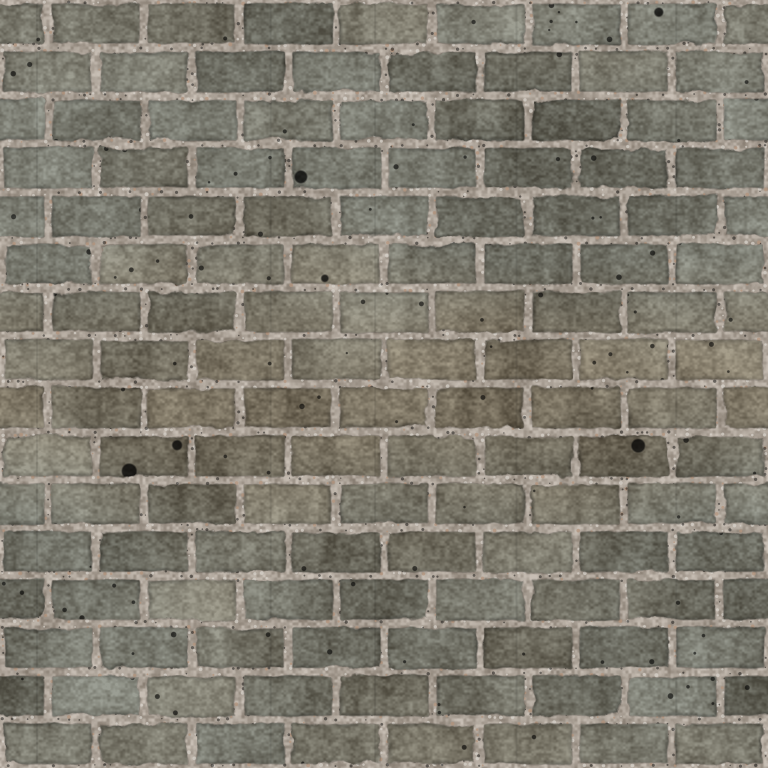
This texture is drawn by a WebGL 1 fragment shader. Its source:

```glsl
precision highp float;
// Weathered grey-olive brick wall in running bond with ragged, gritty mortar; tiles seamlessly.

uniform vec2 u_resolution;

#define BRICKS vec2(8.0, 16.0)   // bricks across and down
#define JOINT 0.0046             // half width of the mortar joints
#define RAGGED 0.0075            // wobble of the brick edges
#define GRAIN 0.95               // contrast of the fine brick grain
#define BRICK_DARK vec3(0.355, 0.332, 0.280)
#define BRICK_LIGHT vec3(0.580, 0.560, 0.500)
#define COOL_TINT vec3(0.955, 1.005, 1.045)
#define WARM_TINT vec3(1.020, 0.995, 0.965)
#define MORTAR_DARK vec3(0.530, 0.490, 0.445)
#define MORTAR_LIGHT vec3(0.780, 0.745, 0.705)

float hash(vec2 p) {
  vec3 q = fract(p.xyx * 0.1031);
  q += dot(q, q.yzx + 33.33);
  return fract((q.x + q.y) * q.z);
}

// Value noise that wraps after a whole number of cells
float noise(vec2 uv, vec2 cells, float seed) {
  vec2 p = uv * cells;
  vec2 i = floor(p);
  vec2 f = fract(p);
  f = f * f * (3.0 - 2.0 * f);
  vec2 a = mod(i, cells) + seed;
  vec2 b = mod(i + 1.0, cells) + seed;
  return mix(mix(hash(a), hash(vec2(b.x, a.y)), f.x),
             mix(hash(vec2(a.x, b.y)), hash(b), f.x), f.y);
}

float fbm(vec2 uv, vec2 cells, float seed) {
  float sum = 0.0;
  float weight = 0.533;
  for (int i = 0; i < 4; i++) {
    sum += weight * noise(uv, cells, seed);
    cells *= 2.0;
    seed += 19.0;
    weight *= 0.5;
  }
  return sum;
}

// One round speck in some cells: x = coverage, y = random value of the speck
vec2 specks(vec2 uv, float cells, float density, float seed) {
  vec2 p = uv * cells;
  vec2 id = mod(floor(p), cells) + seed;
  vec2 center = 0.35 + 0.3 * vec2(hash(id + 3.7), hash(id + 8.1));
  float radius = mix(0.12, 0.33, hash(id + 5.3));
  float soft = 0.06 + cells / u_resolution.y;
  float d = length(fract(p) - center) - radius;
  float present = step(hash(id), density);
  return vec2(present * (1.0 - smoothstep(-0.5 * soft, 0.5 * soft, d)), hash(id + 1.9));
}

float boxDistance(vec2 p, vec2 halfSize) {
  vec2 q = abs(p) - halfSize;
  return length(max(q, 0.0)) + min(max(q.x, q.y), 0.0);
}

// Faint vertical hairlines at irregular spacing
float hairlines(float x) {
  float column = mod(floor(x * 5.0), 5.0);
  float position = 0.2 + 0.6 * hash(vec2(column, 71.0));
  return 1.0 - smoothstep(0.0004, 0.0022, abs(fract(x * 5.0) - position) / 5.0);
}

void main() {
  vec2 uv = gl_FragCoord.xy / u_resolution;
  float pixel = 1.0 / u_resolution.y;

  // Running bond: odd courses shift by half a brick
  vec2 grid = uv * BRICKS;
  grid.x += 0.5 * mod(floor(grid.y), 2.0);
  vec2 id = mod(floor(grid), BRICKS);
  vec2 local = (fract(grid) - 0.5) / BRICKS;

  // Brick outline with uneven size, position and crumbling edges
  vec2 jitter = vec2(hash(id + 13.0), hash(id + 29.0)) - 0.5;
  vec2 halfSize = 0.5 / BRICKS - JOINT - 0.0012 * hash(id + 41.0);
  float crumble = smoothstep(0.35, 0.8, noise(uv, vec2(20.0, 24.0), 5.0));
  float d = boxDistance(local - 0.0018 * jitter, halfSize - 0.002) - 0.002;
  d += RAGGED * (0.55 + 1.1 * crumble) * (fbm(uv, vec2(56.0), 11.0) - 0.5);
  d += 0.0012 * crumble;
  float brickMask = 1.0 - smoothstep(-0.0006 - pixel * 0.5, 0.0006 + pixel * 0.5, d);

  // Brick face: broad stains, vertical streaks and woven grain
  float stain = fbm(uv, vec2(4.0, 5.0), 23.0) - 0.5;
  float streak = noise(uv, vec2(56.0, 6.0), 37.0) - 0.5;
  float weave = 0.6 * noise(uv, vec2(170.0, 230.0), 43.0)
              + 0.4 * noise(uv, vec2(310.0, 340.0), 59.0) - 0.5;
  float tone = 0.60 + 0.42 * (hash(id + 7.0) - 0.5) + 1.0 * stain
             + 0.42 * streak + GRAIN * weave;
  tone += 0.5 * (fbm(uv, vec2(28.0, 36.0), 67.0) - 0.5);
  vec3 brick = mix(BRICK_DARK, BRICK_LIGHT, clamp(tone, -0.2, 1.25));
  float cool = 0.5 + 1.6 * (noise(uv, vec2(3.0, 4.0), 83.0) - 0.5) + 0.5 * jitter.x;
  brick *= mix(WARM_TINT, COOL_TINT, clamp(cool, 0.0, 1.0));
  brick *= 1.0 - 0.09 * hairlines(uv.x);

  // Grime along the edges and a few dark pits
  float grime = noise(uv, vec2(40.0), 97.0);
  brick *= 1.0 - 0.3 * grime * smoothstep(-0.006, 0.0, d);
  brick *= 1.0 - 0.6 * specks(uv, 90.0, 0.018, 101.0).x;
  brick *= 1.0 - 0.75 * specks(uv, 32.0, 0.004, 131.0).x;

  // Mortar: sandy grit with pale and rusty chips
  float grit = 0.5 * noise(uv, vec2(256.0), 149.0) + 0.5 * fbm(uv, vec2(72.0), 157.0);
  vec3 mortar = mix(MORTAR_DARK, MORTAR_LIGHT, clamp(0.55 + 1.5 * (grit - 0.5), 0.0, 1.0));
  vec2 chip = specks(uv, 128.0, 0.26, 173.0);
  vec3 chipColor = mix(vec3(0.70, 0.58, 0.49), vec3(0.84, 0.82, 0.79), step(0.35, chip.y));
  mortar = mix(mortar, chipColor, 0.75 * chip.x);
  mortar *= 1.0 - 0.45 * specks(uv, 150.0, 0.10, 191.0).x;
  mortar *= 1.0 - 0.16 * (1.0 - smoothstep(0.0, 0.0022, d));

  gl_FragColor = vec4(mix(mortar, brick, brickMask), 1.0);
}
```
